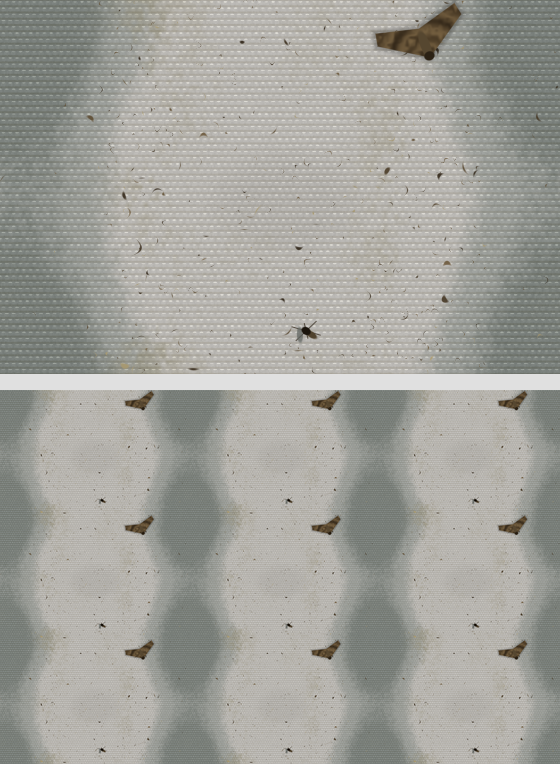
Top: one tile. Bottom: repeated 3 by 3.
Reproduce this texture procedurally as a WebGL 1 fragment shader.

```glsl
precision highp float;
// A dusty lamp diffuser: a pale panel of embossed cells with dim sides,
// scattered with specks, husks and slivers, one resting moth and one small fly.
// Cells, noise and debris use whole repeats, so the sheet tiles on all sides.

#define CELLS vec2(82.0, 60.0)
#define PALE vec3(0.725, 0.715, 0.695)
#define MID vec3(0.605, 0.615, 0.595)
#define EDGE vec3(0.475, 0.497, 0.477)
#define STAIN vec3(0.61, 0.585, 0.50)
#define BROWN vec3(0.45, 0.37, 0.25)
#define DARK vec3(0.17, 0.13, 0.08)
#define HUSK vec3(0.74, 0.68, 0.50)
#define SPECKS 0.24
#define FLAKES 0.20
#define SLIVERS 0.17

const float TAU = 6.2831853;
uniform vec2 u_resolution;

vec3 hash3(vec2 p) {
  vec3 q = fract(p.xyx * vec3(0.1031, 0.1030, 0.0973));
  q += dot(q, q.yxz + 33.33);
  return fract((q.xxy + q.yzz) * q.zyx);
}

// Value noise with n whole cells across the tile
float noise(vec2 uv, vec2 n) {
  vec2 g = uv * n, i = floor(g), f = fract(g);
  f = f * f * (3.0 - 2.0 * f);
  float a = hash3(mod(i, n)).x, b = hash3(mod(i + vec2(1.0, 0.0), n)).x;
  float c = hash3(mod(i + vec2(0.0, 1.0), n)).x, d = hash3(mod(i + 1.0, n)).x;
  return mix(mix(a, b, f.x), mix(c, d, f.x), f.y);
}

mat2 turn(float a) { return mat2(cos(a), sin(a), -sin(a), cos(a)); }

float cover(float d) {
  float soft = 0.8 / u_resolution.y;
  return 1.0 - smoothstep(-soft, soft, d);
}

float ellipse(vec2 q, vec2 r) { return (length(q / r) - 1.0) * min(r.x, r.y); }

float segment(vec2 p, vec2 a, vec2 b) {
  vec2 v = b - a;
  return length(p - a - v * clamp(dot(p - a, v) / dot(v, v), 0.0, 1.0));
}

// Dirt gathers in two upright bands near the sides of the panel
float litter(float x) {
  float left = (x - 0.265) / 0.045, right = (x - 0.755) / 0.075;
  float panel = smoothstep(0.12, 0.25, x) * (1.0 - smoothstep(0.8, 0.9, x));
  return 0.08 + 0.35 * panel + 0.8 * exp(-left * left) + 0.75 * exp(-right * right);
}

// Bent ovals on a jittered wrapping grid; colour is premultiplied by alpha
vec4 debris(vec2 uv, float rows, float amount, float size, float seed) {
  vec2 n = rows * vec2(1.5, 1.0), g = uv * n;
  vec4 sum = vec4(0.0);
  for (int j = -1; j <= 1; j++) {
    for (int i = -1; i <= 1; i++) {
      vec2 id = floor(g) + vec2(float(i), float(j));
      vec3 h = hash3(mod(id, n) + seed), k = hash3(mod(id, n) + seed + 57.0);
      float present = step(h.z, amount * litter(fract((id.x + h.x) / n.x)));
      vec2 q = turn(k.x * TAU) * (g - id - h.xy) / rows;
      float len = size * (0.35 + 0.65 * k.y * k.y);
      q.y += (fract(k.x * 7.0) - 0.5) * 1.1 * q.x * q.x / len;
      float a = cover(ellipse(q, len * vec2(1.0, mix(0.16, 0.7, k.z * k.z))));
      vec3 tone = mix(DARK, BROWN, fract(k.y * 13.0));
      tone = mix(tone, HUSK, 0.8 * step(0.86, fract(k.z * 17.0)));
      sum = mix(sum, vec4(tone, 1.0), a * present * 0.9);
    }
  }
  return sum;
}

// Spread wings mirrored about the body axis, head at the origin
vec3 moth(vec3 col, vec2 p, vec2 uv) {
  vec2 q = turn(-0.37) * p;
  float s = abs(q.x), reach = length(vec2(s, q.y));
  float wing = max(dot(vec2(s, q.y), vec2(0.546, -0.838)), q.y - 0.083 - 0.26 * s);
  wing = max(wing, s + 0.2 * q.y - 0.136);
  float mottle = noise(uv, vec2(150.0, 100.0));
  float bands = 0.5 + 0.5 * cos(reach * 145.0 + 3.0 * mottle);
  vec3 scales = mix(DARK * 1.3, BROWN * 1.08, 0.25 + 0.5 * bands + 0.3 * (mottle - 0.5));
  scales = mix(scales, DARK, 0.6 * exp(-pow((reach - 0.1) / 0.009, 2.0)));
  col *= 1.0 - 0.22 * (1.0 - smoothstep(0.0, 0.018, wing));
  col = mix(col, scales, cover(wing));
  col = mix(col, BROWN * 0.75, cover(ellipse(q - vec2(0.0, 0.036), vec2(0.013, 0.04))));
  return mix(col, DARK, cover(ellipse(q - vec2(0.0, 0.005), vec2(0.014, 0.012))));
}

vec3 fly(vec3 col, vec2 p) {
  vec2 q = turn(0.6) * p;
  for (int i = 0; i < 6; i++) {
    float a = TAU * (float(i) + 0.3) / 6.0;
    vec2 foot = vec2(cos(a), sin(a)) * (0.032 + 0.012 * sin(a * 2.0));
    col = mix(col, DARK, 0.8 * cover(segment(q, vec2(0.0), foot) - 0.0012));
  }
  col = mix(col, EDGE * 0.8, 0.75 * cover(ellipse(turn(0.9) * (q + vec2(0.008, 0.018)), vec2(0.021, 0.008))));
  col = mix(col, BROWN * 0.7, cover(ellipse(q - vec2(0.017, 0.0), vec2(0.017, 0.008))));
  return mix(col, DARK * 0.6, cover(ellipse(q, vec2(0.013, 0.01))));
}

void main() {
  vec2 uv = gl_FragCoord.xy / u_resolution, p = uv * vec2(1.5, 1.0);

  // Lit panel fading into dim, cool sides
  vec2 fall = 0.5 - 0.5 * cos(TAU * (uv - vec2(0.51, 0.46)));
  float cloud = noise(uv, vec2(9.0, 6.0)), fleck = noise(uv, vec2(96.0, 64.0));
  float shade = fall.x + 0.25 * fall.y + 0.10 * (cloud - 0.5) + 0.08 * (fleck - 0.5);
  vec3 col = mix(PALE, MID, smoothstep(0.62, 0.85, shade));
  col = mix(col, EDGE, smoothstep(0.87, 1.10, shade));
  col -= 0.025 * (1.0 - smoothstep(0.05, 0.25, fall.x + fall.y));
  float dirt = litter(uv.x) * smoothstep(0.45, 0.9, 0.6 * cloud + 0.4 * fleck);
  col = mix(col, STAIN, 0.5 * clamp(dirt, 0.0, 1.0));

  // Embossed cells: soft pads, warm grooves and short glints
  vec2 g = uv * CELLS;
  g.x += 0.5 * mod(floor(g.y), 2.0);
  vec2 f = fract(g) - 0.5;
  float glow = hash3(mod(floor(g), CELLS)).y;
  float pad = 1.0 - smoothstep(0.2, 0.55, length(f * vec2(0.9, 1.1)));
  float groove = smoothstep(0.22, 0.48, abs(f.y));
  float glint = 1.0 - smoothstep(0.5, 1.2, length((f - vec2(0.0, 0.2)) / vec2(0.3, 0.14)));
  col += 0.022 * (pad - 0.4) - vec3(0.035, 0.042, 0.06) * (groove - 0.3);
  col += vec3(0.12, 0.12, 0.11) * glint * (0.5 + 0.6 * glow) - 0.012;
  col += 0.035 * (noise(uv, vec2(384.0, 256.0)) - 0.5);

  // Litter from fine to coarse, then the insects
  vec4 bits = debris(uv, 44.0, SPECKS, 0.0042, 3.0);
  col = col * (1.0 - bits.a) + bits.rgb;
  bits = debris(uv, 16.0, FLAKES, 0.012, 19.0);
  col = col * (1.0 - bits.a) + bits.rgb;
  bits = debris(uv, 6.0, SLIVERS, 0.024, 41.0);
  col = col * (1.0 - bits.a) + bits.rgb;
  col = moth(col, p - vec2(1.152, 0.846), uv);
  col = fly(col, p - vec2(0.82, 0.115));
  gl_FragColor = vec4(clamp(col, 0.0, 1.0), 1.0);
}
```
